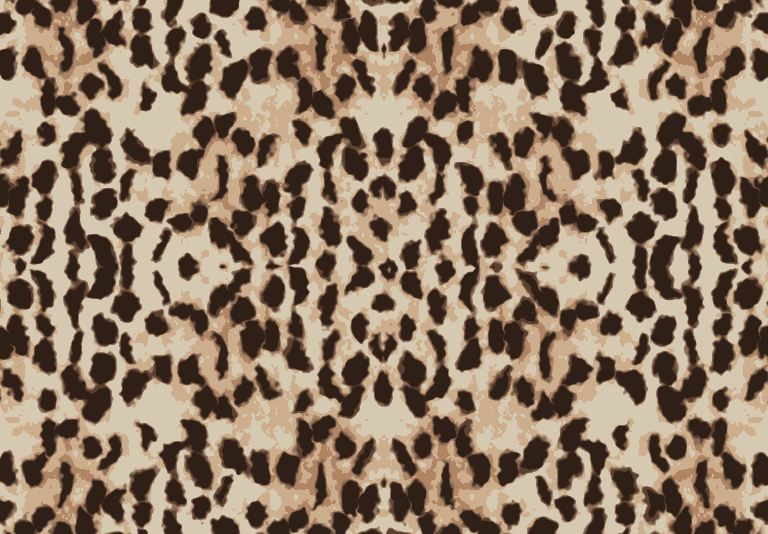
Give the GLSL for this pattern, as a Shadertoy shader.

```glsl
const vec3 CREAM = vec3(0.84, 0.79, 0.70);
const vec3 TAN   = vec3(0.80, 0.68, 0.55);
const vec3 RUST  = vec3(0.69, 0.52, 0.39);
const vec3 TAUPE = vec3(0.55, 0.44, 0.35);
const vec3 BROWN = vec3(0.36, 0.25, 0.19);
const vec3 DARK  = vec3(0.18, 0.12, 0.09);

const float COLUMNS = 9.0;
const vec2 CELL = vec2(0.0528, 0.075);
const vec2 ROSETTE = vec2(0.302, 0.165);
const float BAND_EDGE = 0.285;
const float BAND_SHIFT = 0.182;

vec2 hash22(vec2 p) {
    vec3 a = fract(p.xyx * vec3(0.1031, 0.1030, 0.0973));
    a += dot(a, a.yzx + 33.33);
    return fract((a.xx + a.yz) * a.zy);
}

float noise(vec2 p) {
    vec2 i = floor(p), f = fract(p);
    f = f * f * (3.0 - 2.0 * f);
    float low  = mix(hash22(i).x, hash22(i + vec2(1, 0)).x, f.x);
    float high = mix(hash22(i + vec2(0, 1)).x, hash22(i + vec2(1, 1)).x, f.x);
    return mix(low, high, f.y);
}

float fbm(vec2 p) {
    float sum = 0.0, amp = 0.53;
    for (int i = 0; i < 3; i++) {
        sum += amp * noise(p);
        p = p * 2.1 + 7.3;
        amp *= 0.55;
    }
    return sum;
}

vec2 warp(vec2 p, float frequency, float amount) {
    vec2 s = p * frequency;
    return amount * (vec2(noise(s), noise(s + 41.7)) - 0.5);
}

float smoothMin(float a, float b, float k) {
    float h = max(k - abs(a - b), 0.0) / k;
    return min(a, b) - 0.25 * h * h * k;
}

float ellipse(vec2 p, vec2 r) {
    float k = length(p / r);
    return k * (k - 1.0) / max(length(p / (r * r)), 0.0001);
}

// One tilted, bent blot
float blot(vec2 p, vec2 radius, vec2 seed) {
    vec2 h = hash22(seed) - 0.5;
    float c = cos(1.1 * h.x), s = sin(1.1 * h.x);
    p = mat2(c, -s, s, c) * p;
    p.x += 26.0 * h.y * (p.y * p.y - 0.0003);
    return ellipse(p, radius);
}

// Offset to a feature that repeats across
vec2 offsetTo(vec2 p, vec2 feature, float period) {
    vec2 o = p - feature;
    return vec2(o.x - period * round(o.x / period), o.y);
}

// Open ground: a side lane and a clearing on the axis
float openness(vec2 p, float period) {
    vec2 lane = offsetTo(p, vec2(0.46, 0.27), period) / vec2(0.08, 0.04);
    vec2 clearing = offsetTo(p, vec2(0.395, 0.0), period) / vec2(0.05, 0.07);
    return exp(-dot(lane, lane)) + exp(-dot(clearing, clearing));
}

// Evenly staggered columns of blots, smaller on open ground and in the middle
float scatteredSpots(vec2 p, vec2 cell, float shrink) {
    float d = 1.0, period = COLUMNS * cell.x;
    for (int i = -1; i <= 1; i++)
    for (int j = -1; j <= 1; j++) {
        float column = floor(p.x / cell.x + 0.5) + float(i);
        float wrapped = mod(column, COLUMNS);
        float stagger = fract(wrapped * 4.0 / COLUMNS);
        float row = floor(p.y / cell.y - stagger + 0.5) + float(j);
        vec2 id = vec2(wrapped, row);
        vec2 jitter = 0.36 * (hash22(id + 17.0) - 0.5);
        vec2 center = (vec2(column, row + stagger) + jitter) * cell;
        vec2 reach = offsetTo(center, ROSETTE, period) / vec2(0.088, 0.136);
        if (center.y > BAND_EDGE - 0.015 || length(reach) < 1.0) continue;
        vec2 radius = vec2(0.0088, 0.019) + vec2(0.0130, 0.023) * hash22(id + 53.0);
        radius *= 1.0 - 0.5 * openness(center, period);
        radius *= 1.0 - shrink * exp(-90.0 * dot(center, center));
        d = smoothMin(d, blot(p - center, radius, id + 91.0), 0.007);
    }
    return d;
}

// A narrow slit ringed by blots
float rosette(vec2 p) {
    float d = blot(p, vec2(0.009, 0.042), vec2(2.0, 3.0));
    for (int i = 0; i < 8; i++) {
        vec2 h = hash22(vec2(float(i), 29.0));
        float angle = 0.7854 * (float(i) + 0.4 * h.x);
        vec2 center = vec2(0.060, 0.102) * vec2(cos(angle), sin(angle));
        vec2 radius = vec2(0.014, 0.022) + vec2(0.006, 0.011) * h.yx;
        d = smoothMin(d, blot(p - center, radius, vec2(float(i), 67.0)), 0.004);
    }
    return d;
}

void mainImage(out vec4 fragColor, in vec2 fragCoord) {
    float px = 1.0 / iResolution.y;
    vec2 p = (fragCoord - 0.5 * iResolution.xy) * px;

    // Mirror both ways, with ragged edges and an uneven middle
    float middle = exp(-35.0 * dot(p, p));
    vec2 q = abs(p + middle * warp(p, 14.0, 0.022));
    vec2 s = q + warp(q, 32.0, 0.015) + warp(p, 105.0, 0.009);

    // Inner band, then the outer band flipped and shifted
    float d = 1.0, warmth = 0.0, period = COLUMNS * CELL.x;
    for (int band = 0; band < 2; band++) {
        vec2 local = band == 0 ? s : vec2(s.x + BAND_SHIFT, 2.0 * BAND_EDGE - s.y);
        vec2 around = offsetTo(local, ROSETTE, period);
        vec2 reach = around / vec2(0.085, 0.13);
        warmth = max(warmth, exp(-0.6 * dot(reach, reach)));
        float spots = scatteredSpots(local, CELL, band == 0 ? 0.45 : 0.0);
        d = min(d, min(spots, rosette(around)));
    }

    // Mottled ground, warmer at rosettes and spot edges
    warmth += 0.5 * middle + 0.4 * (noise(q * 7.0) - 0.5) - 0.4 * openness(q, period);
    float mottle = fbm(mix(q, p + 3.0, step(0.6, middle)) * vec2(54.0, 46.0));
    float tone = 1.05 * mottle + 0.5 * warmth + 0.32 * smoothstep(0.014, 0.0, d);
    vec3 color = mix(CREAM, TAN, smoothstep(0.79, 0.81, tone));
    color = mix(color, RUST, smoothstep(1.12, 1.14, tone));

    // Layered spot rims, worn in places
    float worn = 0.03 * max(noise(p * 26.0 + 5.0) - 0.78, 0.0), soft = 0.5 * px;
    color = mix(color, TAUPE, smoothstep(soft, -soft, d - 0.0043));
    color = mix(color, BROWN, smoothstep(soft, -soft, d - 0.0021));
    color = mix(color, DARK, smoothstep(soft, -soft, d + worn));
    fragColor = vec4(color, 1.0);
}
```
